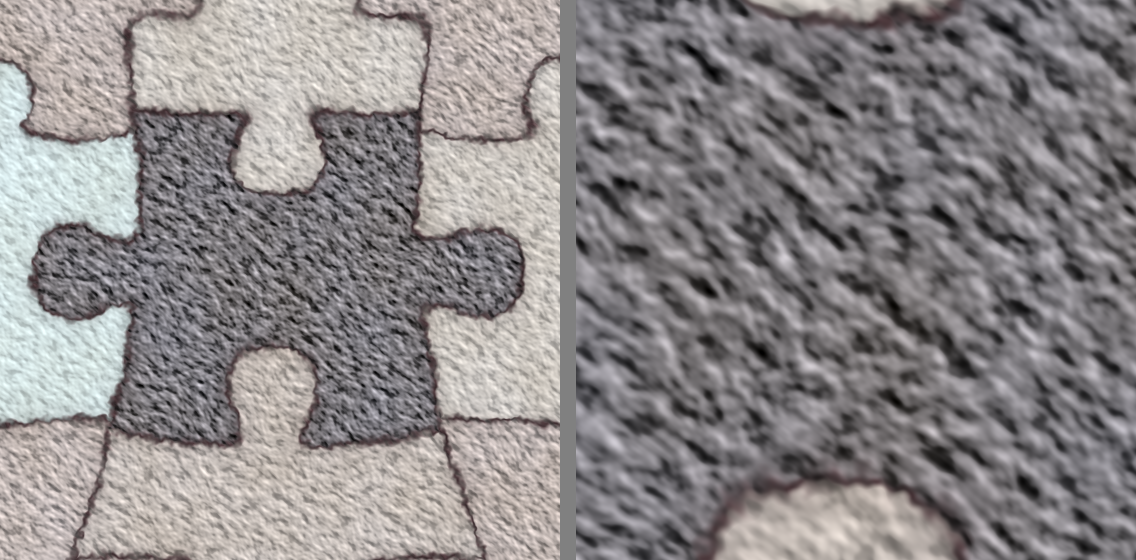
Left, the full canvas; right, a detail of the centre.
Write a Shadertoy shader that draws this pattern.

```glsl
#define AXIS_X 0.497
#define SEAM_HALF 0.0065
#define EDGE_WOBBLE 0.009
#define EDGE_FUZZ 0.0065
#define PILE_SCALE vec2(40.0, 72.0)
#define PILE_DEPTH 0.72
#define SEAM_COLOR vec3(0.23, 0.17, 0.18)
#define TAN_COLOR vec3(0.72, 0.68, 0.665)
#define CREAM_COLOR vec3(0.775, 0.755, 0.73)
#define MINT_COLOR vec3(0.81, 0.87, 0.87)
#define GREY_COLOR vec3(0.46, 0.45, 0.465)

vec2 hashGradient(vec2 cell) {
    uvec2 u = uvec2(ivec2(cell) + 4096);
    uint h = u.x * 1597334677u ^ u.y * 3812015801u;
    h = (h ^ (h >> 15)) * 2246822519u;
    h ^= h >> 13;
    float a = float(h & 65535u) * 6.2832 / 65536.0;
    return vec2(cos(a), sin(a));
}

float gradientNoise(vec2 p) {
    vec2 i = floor(p), f = p - i;
    vec2 w = f * f * f * (f * (f * 6.0 - 15.0) + 10.0);
    vec2 e = vec2(0.0, 1.0);
    float a = dot(hashGradient(i), f);
    float b = dot(hashGradient(i + e.yx), f - e.yx);
    float c = dot(hashGradient(i + e.xy), f - e.xy);
    float d = dot(hashGradient(i + e.yy), f - e.yy);
    return 1.4 * mix(mix(a, b, w.x), mix(c, d, w.x), w.y);
}

vec2 noisePair(vec2 p) {
    return vec2(gradientNoise(p), gradientNoise(p + 51.3));
}

float smoothMin(float a, float b, float k) {
    float h = max(k - abs(a - b), 0.0) / k;
    return min(a, b) - 0.25 * h * h * k;
}

float smoothMax(float a, float b, float k) {
    return -smoothMin(-a, -b, k);
}

float roundBox(vec2 p, vec2 halfSize, float r) {
    vec2 q = abs(p) - halfSize + r;
    return length(max(q, 0.0)) + min(max(q.x, q.y), 0.0) - r;
}

// Jigsaw knob on a neck, rising along +y from its base at the origin
float knob(vec2 p, float len) {
    float head = roundBox(p - vec2(0.0, len - 0.066), vec2(0.08, 0.066), 0.058);
    float neck = roundBox(p, vec2(0.057, len * 0.55), 0.01);
    return smoothMin(head, neck, 0.025);
}

// Lays a piece over those below and stitches its rim with a soft falloff
void layPiece(inout vec3 color, inout float seam, float d, vec3 tint, float width) {
    float aa = max(0.003, 1.0 / iResolution.y);
    float inside = 1.0 - smoothstep(-aa, aa, d);
    color = mix(color, tint, inside);
    float rim = exp(-d * d / (width * width));
    float shade = 0.3 * exp(-abs(d) / (2.0 * width));
    seam = max(seam * (1.0 - inside), max(rim, shade));
}

// Height of the matted tufts, combed along a falling diagonal
float pileHeight(vec2 p) {
    p += 0.006 * noisePair(p * 11.0);
    vec2 s = vec2(0.78 * p.x - 0.62 * p.y, 0.62 * p.x + 0.78 * p.y) * PILE_SCALE;
    float tufts = gradientNoise(s) + 0.6 * gradientNoise(s * 1.8 + 11.0);
    return tufts + 0.35 * gradientNoise(s * 3.1 + 5.0);
}

void mainImage(out vec4 fragColor, in vec2 fragCoord) {
    vec2 uv = fragCoord / iResolution.xy;

    // Hand-sewn wobble plus tufts fraying every edge
    vec2 p = uv + EDGE_WOBBLE * noisePair(uv * 8.0);
    p += EDGE_FUZZ * (noisePair(uv * 48.0) + 0.6 * noisePair(uv * 105.0));

    // Mirrored about the middle column, whose sides flare up and down
    vec2 q = vec2(abs(p.x - AXIS_X), p.y);
    float flare = (q.y - 0.64) * (q.y - 0.64);
    float column = q.x - 0.247 - 0.3 * flare;
    float width = SEAM_HALF * (1.0 + 0.6 * gradientNoise(uv * 17.0));

    vec3 color = TAN_COLOR;
    float seam = 0.0;

    // Side pieces with a knob upward
    float sag = 0.012 * sin((q.x - 0.25) * 14.0);
    float side = max(q.y - 0.765 + sag, 0.245 + 0.5 * sag - q.y);
    side = smoothMin(side, knob(q - vec2(0.525, 0.757), 0.14), 0.03);
    vec3 sideTint = p.x < AXIS_X ? MINT_COLOR : CREAM_COLOR;
    layPiece(color, seam, side, sideTint, width);

    // Middle piece with a knob on each side
    float middle = max(column, max(q.y - 0.80, 0.20 + 0.35 * q.x * q.x - q.y));
    vec2 sideways = vec2(q.y - 0.513, q.x - 0.255);
    middle = smoothMin(middle, knob(sideways, 0.18), 0.025);
    layPiece(color, seam, middle, GREY_COLOR, width);

    // Upper piece with a wide tab upward and a knob downward
    float upper = smoothMax(column, q.y - 0.97, 0.06);
    upper = smoothMin(upper, q.x - 0.14, 0.03);
    upper = max(upper, 0.80 - q.y);
    upper = smoothMin(upper, knob(vec2(p.x - AXIS_X, 0.80 - q.y), 0.145), 0.025);
    layPiece(color, seam, upper, CREAM_COLOR, width);

    // Lower piece with a knob upward
    float base = smoothMin(0.003 - q.y, q.x - 0.16, 0.03);
    float lower = max(max(column, q.y - 0.20 - 0.35 * q.x * q.x), base);
    lower = smoothMin(lower, knob(vec2(p.x - 0.486, q.y - 0.205), 0.172), 0.03);
    layPiece(color, seam, lower, mix(TAN_COLOR, CREAM_COLOR, 0.5), width);

    // Fleece lit from the upper right; darker cloth shows deeper grain
    float height = pileHeight(uv);
    float slope = height - pileHeight(uv + vec2(0.003, 0.004));
    float brightness = dot(color, vec3(0.333));
    float depth = PILE_DEPTH * mix(1.0, 0.24, smoothstep(0.42, 0.84, brightness));
    float grain = 0.45 * height + 0.5 * slope;
    grain -= 0.35 * smoothstep(0.15, 0.7, -height);
    float patches = gradientNoise(uv * 5.0) + 0.6 * gradientNoise(uv * 14.0 + 9.0);
    color *= 1.03 + depth * grain + 0.045 * patches;
    color += vec3(-0.008, 0.0, 0.014) * patches;

    // Seam sunk into the pile, thinned and broken by tufts
    float gaps = 0.82 + 0.35 * height + 0.3 * gradientNoise(uv * 22.0 + 7.0);
    float cover = seam * clamp(gaps, 0.25, 1.0);
    color = mix(color, SEAM_COLOR * (1.0 + 0.5 * grain), cover);
    fragColor = vec4(clamp(color, 0.0, 1.0), 1.0);
}
```
